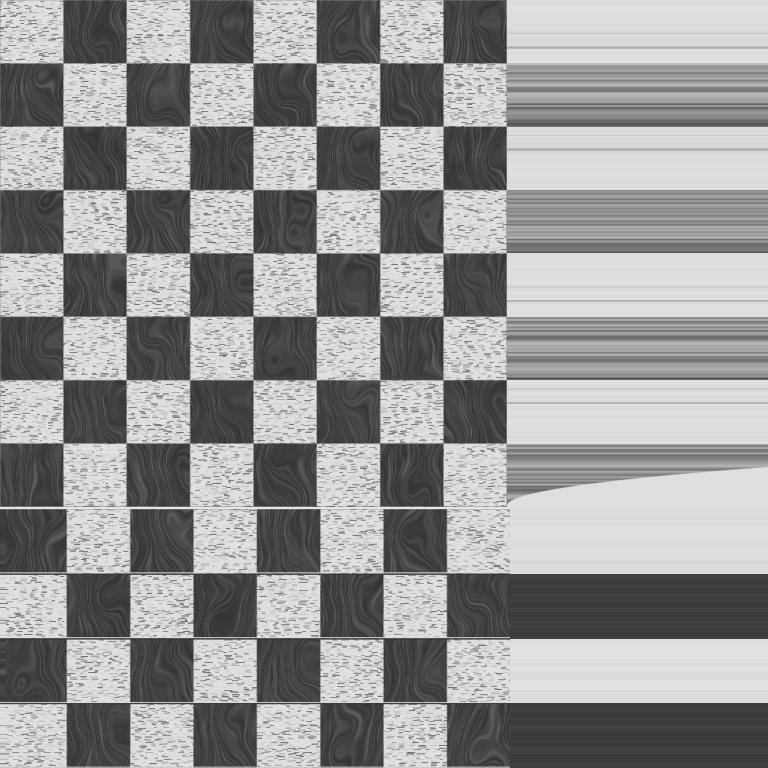
Reproduce this pattern procedurally as a three.js fragment shader.

```glsl
// Checkerboard of pale flecked tiles and dark wood tiles: 8 x 8 above a seam, 8 x 4 below.
// The right third smears each row into level streaks, with a pale curve rising from the seam.
// Wood is bent by layered sines and knots; flecks are one jittered dash per grid cell.
varying vec2 vUv;

const float TILE = 0.0825;         // upper tile side
const float SEAM = 0.661;          // seam, measured down from the top
const float LOWER_TOP = 0.6628;
const float LOWER_HEIGHT = 0.0843;
const float LOWER_SHIFT = 0.0045;
const float UPPER_RIGHT = 0.6602;
const float LOWER_RIGHT = 0.664;
const float SOFT = 0.0011;         // edge softness
const float PALE = 0.875;
const float DARK = 0.2;
const float SMEAR_GREY = 0.57;
const float SMEAR_DARK = 0.24;
const float FLECK = 0.42;
const vec2 FLECK_GRID = vec2(6.0, 23.0);

float hash(vec2 p) {
  return fract(sin(dot(p, vec2(12.99, 78.23))) * 4375.85);
}

float noise(vec2 p) {
  vec2 i = floor(p), f = fract(p);
  f = f * f * (3.0 - 2.0 * f);
  return mix(mix(hash(i), hash(i + vec2(1.0, 0.0)), f.x),
             mix(hash(i + vec2(0.0, 1.0)), hash(i + 1.0), f.x), f.y);
}

float band(float d, float halfWidth) {
  return 1.0 - smoothstep(halfWidth - 0.5 * SOFT, halfWidth + 0.5 * SOFT, abs(d));
}

// Dark wood: upright fibres that bend around one knot per tile
float woodTone(vec2 p, vec2 id) {
  float seed = hash(id + 3.7);
  float phase = seed * 6.28;
  vec2 knot = p - vec2(0.2 + 0.6 * hash(id + 8.1), 0.15 + 0.7 * hash(id + 5.3));
  float bend = 0.12 * sin(p.y * 3.5 + phase + 1.5 * sin(p.x * 3.0 + phase))
             + 0.035 * sin(p.y * 9.0 + p.x * 6.0 + phase * 3.0);
  bend += 0.36 * exp(-dot(knot * knot, vec2(16.0, 5.0)));
  float across = p.x + bend;
  float rings = 0.5 + 0.5 * sin(across * 60.0 + 3.0 * sin(across * 19.0 + phase));
  vec2 shift = id * 7.0;
  float fibre = noise(vec2(across * 48.0, p.y * 6.0) + shift);
  float streak = smoothstep(0.6, 1.0, noise(vec2(across * 25.0, p.y * 2.5) + shift + 31.0));
  return DARK + 0.055 * rings * rings + 0.06 * fibre + 0.08 * streak;
}

// Pale wood: short, slightly tilted level flecks
float paleTone(vec2 p, vec2 id) {
  float tone = PALE + 0.025 * (noise(p * vec2(5.0, 24.0) + id * 9.0) - 0.5);
  for (int layer = 0; layer < 2; layer++) {
    vec2 g = p * FLECK_GRID + float(layer) * vec2(0.4, 0.5);
    vec2 offset = id * 13.0 + float(layer) * 41.0;
    g.x += 5.0 * hash(vec2(floor(g.y), 2.0) + offset);
    vec2 cell = floor(g) + offset;
    vec2 f = fract(g) - 0.5;
    float strength = hash(cell);
    float reach = 0.16 + 0.32 * hash(cell + 17.0);
    float tilt = 0.5 * (hash(cell + 29.0) - 0.5);
    float dash = 1.0 - smoothstep(0.1, 0.32, abs(f.y - tilt * f.x));
    dash *= 1.0 - smoothstep(reach - 0.1, reach, abs(f.x));
    tone -= FLECK * strength * strength * dash;
  }
  return tone;
}

// Smeared rows: tone depends on height alone
float smearTone(float down, float v, float row, bool dark, bool upper) {
  float fine = noise(vec2(down * 420.0, 4.0)) - 0.5;
  float broad = noise(vec2(down * 120.0, 9.0)) - 0.5;
  if (dark) {
    if (!upper) return SMEAR_DARK + 0.04 * fine;
    return SMEAR_GREY + 0.3 * fine + 0.14 * broad - 0.16 * smoothstep(0.85, 1.0, v);
  }
  float tone = PALE - 0.01 + 0.035 * fine + 0.02 * broad;
  if (upper) {
    float lineAt = mod(row, 4.0) < 1.0 ? 0.75 : 0.36;
    tone -= 0.17 * band((v - lineAt) * TILE, 0.0015);
    tone -= 0.08 * band((v - lineAt + 0.22) * TILE, 0.0008);
  }
  return tone;
}

void main() {
  float x = vUv.x, down = 1.0 - vUv.y;
  bool upper = down < SEAM;
  float right = upper ? UPPER_RIGHT : LOWER_RIGHT;

  // Tile address; lower rows continue the count with the colours swapped
  vec2 grid = vec2(x, down) / TILE;
  if (!upper) grid = vec2(max((x - LOWER_SHIFT) / TILE, 0.03),
                          max(down - LOWER_TOP, 0.0) / LOWER_HEIGHT + 9.0);
  vec2 id = floor(grid), p = fract(grid);
  vec2 edge = min(p, 1.0 - p) * TILE;
  float side = mod(id.x + id.y, 2.0) < 0.5 ? 1.0 : -1.0;
  float pale = 0.5 + 0.5 * side * smoothstep(0.0, SOFT, min(edge.x, edge.y));
  float tiles = mix(woodTone(p, id), paleTone(p, id), pale);

  // Smear and its rising curve
  bool smearDark = mod(id.y + (upper ? 0.0 : 1.0), 2.0) > 0.5;
  float smear = smearTone(down, p.y, id.y, smearDark, upper);
  float curve = 0.6585 - 0.0505 * sqrt(max(x - right, 0.0) / (1.0 - right));
  if (upper) smear = mix(smear, PALE, smoothstep(-SOFT, SOFT, down - curve));

  // Row joints below the seam, then the seam itself
  if (!upper) {
    float joint = (fract(grid.y + 0.5) - 0.5) * LOWER_HEIGHT;
    float inner = step(9.5, grid.y);
    tiles = mix(tiles, 0.86, 0.8 * inner * band(joint + 0.0012, 0.0007));
    tiles = mix(tiles, 0.2, 0.85 * inner * band(joint - 0.0006, 0.0008));
  }
  float chips = smoothstep(0.4, 0.7, noise(vec2(x * 90.0, 2.0)));
  tiles = mix(tiles, 0.35, 0.6 * chips * band(down - SEAM + 0.0018, 0.0007));
  tiles = mix(tiles, 0.9, band(down - SEAM - 0.0003, 0.0014));

  float tone = mix(tiles, smear, smoothstep(right - 0.5 * SOFT, right + 0.5 * SOFT, x));
  gl_FragColor = vec4(vec3(tone), 1.0);
}
```
